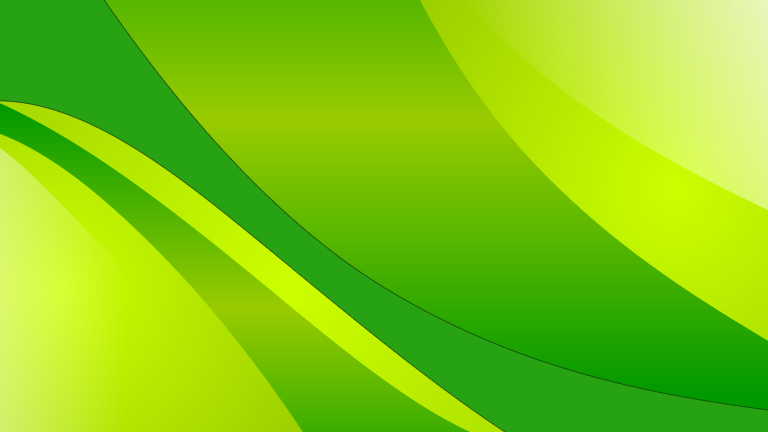
Reproduce this background procedurally as a WebGL 1 fragment shader.

```glsl
precision highp float;
// Glossy green and lime background of sweeping curved bands.
// Each edge is a smooth cubic curve y(x); layers are painted back to front
// by signed distance, filled with linear and radial gradients.

uniform vec2 u_resolution;

#define CANVAS vec2(16.0, 9.0)
#define BASE_GREEN vec3(0.15, 0.635, 0.075)
#define DEEP_GREEN vec3(0.0, 0.6, 0.0)
#define OLIVE_LIME vec3(0.6, 0.8, 0.0)
#define BRIGHT_LIME vec3(0.8, 1.0, 0.0)
#define LINE_COLOR vec3(0.06, 0.2, 0.04)
#define LINE_HALF_WIDTH 0.01
#define LINE_OPACITY 0.7
#define CORNER_SHEEN 0.115
#define LEFT_SHEEN 0.42

// Cubic between two knots (x, y, slope), extended by straight lines.
float hermite(float x, vec3 a, vec3 b) {
  float span = b.x - a.x;
  float t = clamp((x - a.x) / span, 0.0, 1.0);
  float s = 1.0 - t;
  float y = mix(a.y, b.y, t * t * (3.0 - 2.0 * t));
  y += span * t * s * (s * a.z - t * b.z);
  return y + a.z * min(x - a.x, 0.0) + b.z * max(x - b.x, 0.0);
}

float curve(float x, vec3 a, vec3 b, vec3 c) {
  return x < b.x ? hermite(x, a, b) : hermite(x, b, c);
}

// Approximate signed distance to the curve, positive above it.
float above(vec2 p, vec3 a, vec3 b, vec3 c) {
  float y = curve(p.x, a, b, c);
  float slope = (curve(p.x + 0.01, a, b, c) - y) / 0.01;
  return (p.y - y) / sqrt(1.0 + slope * slope);
}

float cover(float d, float pixel) {
  return clamp(d / pixel + 0.5, 0.0, 1.0);
}

// Vertical gradient, lime at the ridge and deep green away from it.
vec3 ridge(float y, float center, float reach) {
  return mix(OLIVE_LIME, DEEP_GREEN, min(abs(y - center) / reach, 1.0));
}

// Radial gradient with a bright centre.
vec3 glow(vec2 p, vec2 center, float radius) {
  return mix(BRIGHT_LIME, OLIVE_LIME, min(distance(p, center) / radius, 1.0));
}

vec3 outline(vec3 color, float d, float pixel) {
  float line = cover(LINE_HALF_WIDTH - abs(d), pixel);
  return mix(color, LINE_COLOR, LINE_OPACITY * line);
}

void main() {
  vec2 p = gl_FragCoord.xy / u_resolution * CANVAS;
  float pixel = CANVAS.x / u_resolution.x;

  // Edges of the upper right layers.
  float wideBand = above(p, vec3(2.17, 9.0, -1.44), vec3(8.02, 3.0, -0.61), vec3(16.0, 0.46, -0.13));
  float limeBand = above(p, vec3(8.75, 9.0, -1.9), vec3(12.08, 4.67, -0.9), vec3(16.0, 1.9, -0.6));
  vec3 cornerEnd = vec3(16.0, 4.62, -0.48);
  float corner = above(p, vec3(9.62, 9.0, -1.05), cornerEnd, cornerEnd + vec3(1.0, -0.48, 0.0));

  // Edges of the lower left layers, positive below.
  float strip = -above(p, vec3(0.0, 6.9, -0.02), vec3(5.33, 4.03, -0.82), vec3(10.52, 0.0, -0.66));
  float lowBand = -above(p, vec3(0.0, 6.85, -0.45), vec3(5.33, 3.21, -0.82), vec3(9.79, 0.0, -0.47));
  float hill = -above(p, vec3(0.0, 6.21, -0.38), vec3(3.06, 4.0, -0.98), vec3(6.31, 0.0, -1.5));
  vec3 paleEnd = vec3(2.4, 3.62, -0.95);
  float pale = -above(p, vec3(0.0, 5.92, -0.75), paleEnd, paleEnd + vec3(1.0, -0.95, 0.0));

  // Upper right: green band, lime band and white sheen.
  vec3 color = mix(BASE_GREEN, ridge(p.y, 6.5, 5.73), cover(wideBand, pixel));
  color = outline(color, wideBand, pixel);
  color = mix(color, glow(p, vec2(14.06, 5.04), 6.9), cover(limeBand, pixel));
  float sheen = 0.05 + (p.x - 10.0) * CORNER_SHEEN - (9.0 - p.y) * 0.062;
  color = mix(color, vec3(1.0), clamp(sheen, 0.0, 1.0) * cover(corner, pixel));

  // Lower left: lime strip, green band, lime hill and white sheen.
  color = mix(color, glow(p, vec2(6.04, 2.96), 9.4), cover(strip, pixel));
  color = outline(color, strip, pixel);
  color = mix(color, ridge(p.y, 2.58, 4.23), cover(lowBand, pixel));
  color = mix(color, glow(p, vec2(1.25, 2.96), 6.2), cover(hill, pixel));
  sheen = LEFT_SHEEN * max(1.0 - p.x / 2.6, 0.0);
  color = mix(color, vec3(1.0), sheen * cover(pale, pixel));

  gl_FragColor = vec4(color, 1.0);
}
```
